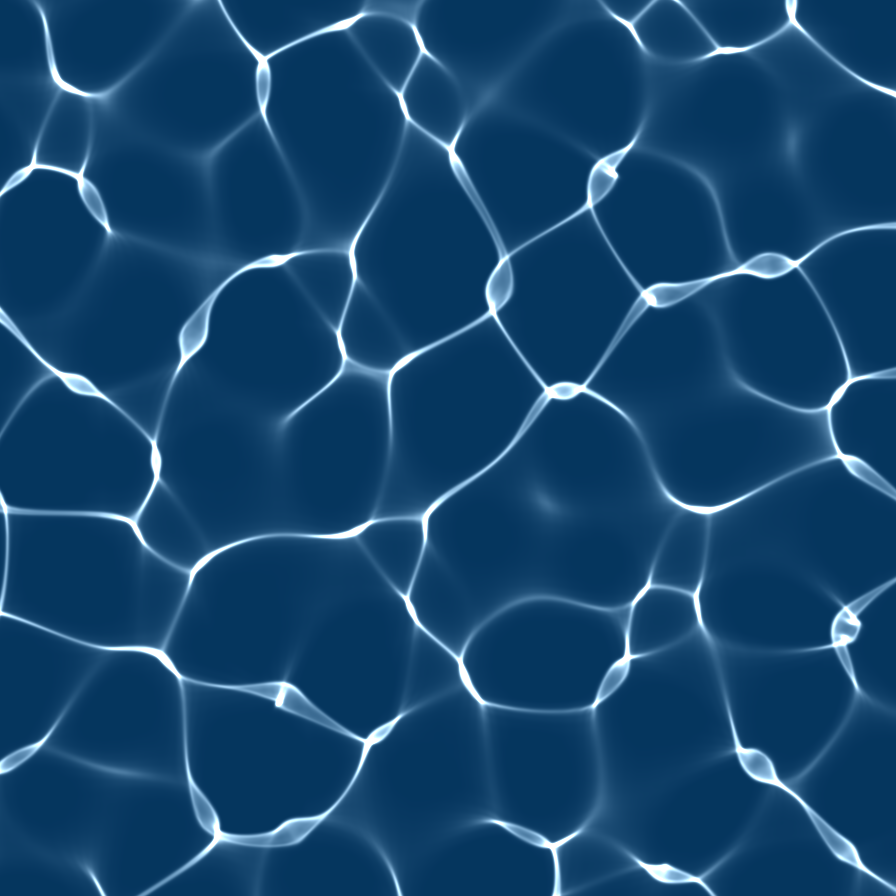
Reproduce this texture procedurally as a WebGL 2 fragment shader.

```glsl
#version 300 es
precision highp float;
precision highp int;

uniform vec2 u_resolution;
out vec4 fragColor;

// Water surface
const float WAVE_FREQUENCY = 5.2;   // noise cells across the canvas
const float FOCUS = 3.5;            // how strongly the waves bend the light
const vec2 WAVE_OFFSET = vec2(23.7, 41.3);

// Light gathering
const float RAY_SPACING = 0.01;     // distance between rays on the surface
const int REACH = 6;                // rays searched to each side
const float RAY_SPREAD = 0.55;      // beam radius, in ray spacings
const float LINE_SOFTNESS = 0.13;   // blur on the floor, in ray spacings

// Colour
const vec3 DEEP_BLUE = vec3(0.02, 0.21, 0.37);
const vec3 LIGHT_TINT = vec3(1.0, 0.99, 0.96);
const float LIGHT_GAIN = 0.105;
const float SHADE_LEVEL = 0.04;

const float TAU = 6.28319;
const float SKEW = 0.366025;
const float UNSKEW = 0.211325;

float hashAngle(vec2 corner) {
    uvec2 q = uvec2(ivec2(corner) + 1024);
    uint n = q.x * 1597334677u ^ q.y * 3812015801u;
    n = (n ^ (n >> 15)) * 2246822519u;
    n = (n ^ (n >> 13)) * 3266489917u;
    n ^= n >> 16;
    return float(n & 65535u) / 65536.0 * TAU;
}

// Adds the slope and curvature (xx, xy, yy) due to one lattice corner.
void addCorner(vec2 corner, vec2 d, inout vec2 slope, inout vec3 curvature) {
    float t = max(0.5 - dot(d, d), 0.0);
    float angle = hashAngle(corner);
    vec2 g = vec2(cos(angle), sin(angle));
    float ramp = dot(g, d);
    float t2 = t * t;
    float t3 = t2 * t;
    slope += t2 * t2 * g - 8.0 * t3 * ramp * d;
    curvature += 48.0 * t2 * ramp * vec3(d.x * d.x, d.x * d.y, d.y * d.y)
        - 8.0 * t3 * vec3(2.0 * g.x * d.x + ramp,
                          g.x * d.y + g.y * d.x,
                          2.0 * g.y * d.y + ramp);
}

// Derivatives of simplex gradient noise.
void waveDerivatives(vec2 p, out vec2 slope, out vec3 curvature) {
    vec2 cell = floor(p + (p.x + p.y) * SKEW);
    vec2 d0 = p - cell + (cell.x + cell.y) * UNSKEW;
    vec2 side = d0.x > d0.y ? vec2(1.0, 0.0) : vec2(0.0, 1.0);
    slope = vec2(0.0);
    curvature = vec3(0.0);
    addCorner(cell, d0, slope, curvature);
    addCorner(cell + side, d0 - side + UNSKEW, slope, curvature);
    addCorner(cell + 1.0, d0 - 1.0 + 2.0 * UNSKEW, slope, curvature);
}

// Light that one refracted beam leaves at a floor point.
float beamLight(vec2 ray, vec2 point) {
    vec2 slope;
    vec3 curvature;
    waveDerivatives(ray * WAVE_FREQUENCY + WAVE_OFFSET, slope, curvature);
    vec2 landing = ray + slope * FOCUS / WAVE_FREQUENCY;
    vec2 r = (point - landing) / RAY_SPACING;

    // The beam's round footprint is stretched by the refraction Jacobian.
    vec3 j = vec3(1.0, 0.0, 1.0) + FOCUS * curvature;
    vec3 c = RAY_SPREAD * RAY_SPREAD
        * vec3(j.x * j.x + j.y * j.y, j.y * (j.x + j.z), j.y * j.y + j.z * j.z);
    c.xz += LINE_SOFTNESS * LINE_SOFTNESS;
    float det = c.x * c.z - c.y * c.y;
    float q = (c.z * r.x * r.x - 2.0 * c.y * r.x * r.y + c.x * r.y * r.y) / det;
    return exp(-0.5 * q) / (TAU * sqrt(det));
}

float causticLight(vec2 point) {
    vec2 nearest = floor(point / RAY_SPACING) + 0.5;
    float light = 0.0;
    for (int y = -REACH; y <= REACH; y++) {
        for (int x = -REACH; x <= REACH; x++) {
            vec2 ray = (nearest + vec2(x, y)) * RAY_SPACING;
            light += beamLight(ray, point);
        }
    }
    return light;
}

void main() {
    vec2 point = gl_FragCoord.xy / min(u_resolution.x, u_resolution.y);
    float glow = max(causticLight(point) * LIGHT_GAIN - SHADE_LEVEL, 0.0);
    vec3 color = DEEP_BLUE + glow * LIGHT_TINT;
    fragColor = vec4(clamp(color, 0.0, 1.0), 1.0);
}
```
